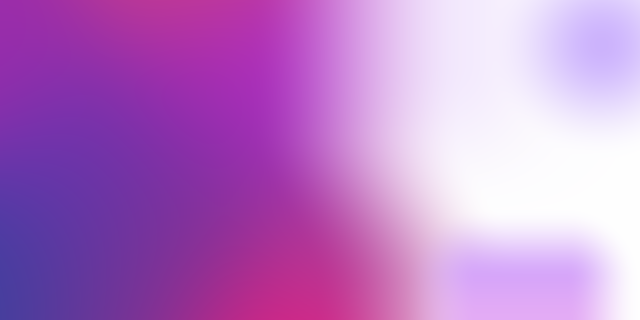
This background is drawn by a WebGL 2 fragment shader. Its source:

```glsl
#version 300 es
precision highp float;
// Soft mesh gradient: violet, indigo and magenta on the left melting into white,
// with two lavender glows on the right. Colour anchors are blended by normalized
// Gaussian weights; the glows are a disc and a blurred rounded box.

uniform vec2 u_resolution;
out vec4 outColor;

// Colour in rgb and weight in a, so that sums can be normalized afterwards.
vec4 anchor(vec2 p, vec2 center, vec3 color) {
    vec2 d = p - center;
    return vec4(color, 1.0) * exp(-9.0 * dot(d, d));
}

float roundedBox(vec2 p, vec2 halfSize, float radius) {
    vec2 q = abs(p) - halfSize + radius;
    return length(max(q, 0.0)) + min(max(q.x, q.y), 0.0) - radius;
}

vec3 meshColor(vec2 p) {
    vec4 sum = anchor(p, vec2(0.70, 0.72), vec3(0.65, 0.14, 0.74));
    sum += anchor(p, vec2(0.00, 0.82), vec3(0.61, 0.17, 0.67));
    sum += anchor(p, vec2(0.60, 1.12), vec3(0.80, 0.25, 0.52));
    sum += anchor(p, vec2(0.00, 0.10), vec3(0.21, 0.26, 0.62));
    sum += anchor(p, vec2(0.25, 0.45), vec3(0.37, 0.21, 0.69));
    sum += anchor(p, vec2(0.58, 0.36), vec3(0.48, 0.20, 0.58));
    sum += anchor(p, vec2(0.38, 0.02), vec3(0.46, 0.20, 0.58));
    sum += anchor(p, vec2(0.85, -0.08), vec3(0.91, 0.12, 0.50));
    sum += anchor(p, vec2(1.08, 0.76), vec3(0.71, 0.24, 0.82));
    sum += anchor(p, vec2(1.15, 0.25), vec3(0.68, 0.25, 0.60));
    return sum.rgb / sum.a;
}

void main() {
    // Height spans 0 to 1; the width is fitted to 0 to 2.
    vec2 p = gl_FragCoord.xy / u_resolution * vec2(2.0, 1.0);
    vec3 color = meshColor(p);

    // White veil, whose edge leans right near the bottom
    float lean = 0.20 * (1.0 - smoothstep(0.1, 0.6, p.y));
    float veil = smoothstep(0.78, 1.45, p.x - lean);
    vec3 white = mix(vec3(0.995), vec3(0.95, 0.91, 0.99),
                     exp(-12.0 * pow(p.x - 1.38, 2.0)) * smoothstep(0.3, 0.8, p.y));
    color = mix(color, white, veil);

    // Round glow in the upper right
    float disc = 1.0 - smoothstep(0.0, 0.36, length(p - vec2(1.88, 0.86)));
    color = mix(color, vec3(0.80, 0.70, 0.99), disc);

    // Blurred box glow in the lower right, paler toward the bottom
    float box = roundedBox(p - vec2(1.63, 0.0), vec2(0.28, 0.26), 0.14);
    float glow = 1.0 - smoothstep(-0.14, 0.09, box);
    vec3 lilac = mix(vec3(0.89, 0.67, 0.96), vec3(0.83, 0.64, 0.98),
                     smoothstep(0.0, 0.18, p.y));
    color = mix(color, lilac, glow);

    outColor = vec4(color, 1.0);
}
```
